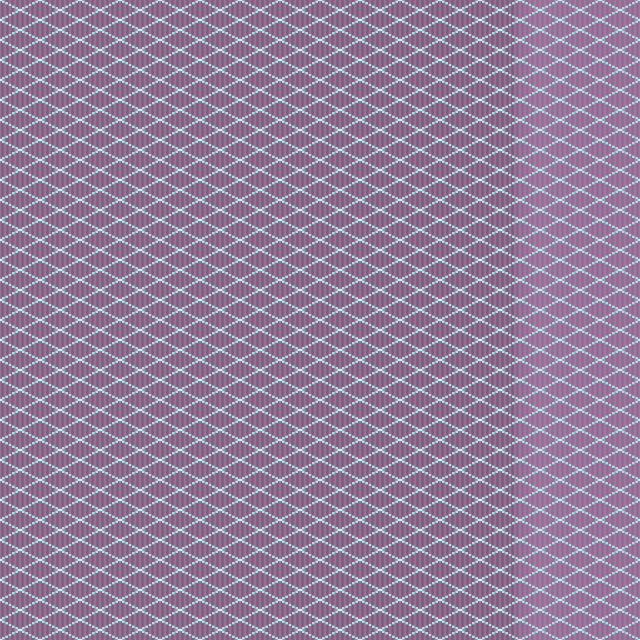
Reproduce this pattern procedurally as a WebGL 2 fragment shader.

```glsl
#version 300 es
precision highp float;

#define REPEATS vec2(16.0, 32.0)
#define TILE vec2(24.0, 12.0)
#define STITCHES 12.0
#define RIBS 8.0
#define STITCH_HALF vec2(0.78, 0.68)
#define KNOT_HALF vec2(1.45, 0.72)
#define BAND_START 0.807
#define PLUM vec3(0.49, 0.35, 0.49)
#define MAUVE vec3(0.61, 0.49, 0.61)
#define TEAL vec3(0.50, 0.71, 0.75)
#define AQUA vec3(0.62, 0.83, 0.87)
#define PALE vec3(0.85, 0.95, 0.95)

uniform vec2 u_resolution;
out vec4 fragColor;

const float TAU = 6.2831853;

// Signed offset to the nearest whole number
vec2 centred(vec2 p) {
    return fract(p + 0.5) - 0.5;
}

// Soft-edged box, measured in threads
float softBox(vec2 d, vec2 halfSize, float blur) {
    vec2 edge = abs(d) - halfSize;
    vec2 inside = 1.0 - smoothstep(vec2(-blur), vec2(blur), edge);
    return inside.x * inside.y;
}

// Stitches along one diagonal of the trellis
float stitchLine(vec2 p, float slope, float blur) {
    float stitchX = round(p.x * STITCHES) / STITCHES;
    float rise = fract(slope * p.y + stitchX + 0.5) - 0.5;
    return softBox(vec2(p.x - stitchX, rise) * TILE, STITCH_HALF, blur);
}

// Wide knots where the diagonals cross
float knots(vec2 p, float blur) {
    float cover = 0.0;
    for (int i = 0; i < 2; i++) {
        vec2 d = centred(p + 0.5 * float(i)) * TILE;
        cover = max(cover, softBox(d, KNOT_HALF, blur));
    }
    return cover;
}

// Ribbed cloth with a lighter band on the right
vec3 cloth(vec2 uv, vec2 p, float band) {
    float rib = cos(TAU * RIBS * p.x);
    float weave = 0.06 * sin(TAU * 6.0 * p.y) * rib;
    float fade = 0.08 * (1.0 - smoothstep(0.0, 0.8, uv.x));
    float sheen = 0.10 * exp(-pow((uv.x - 0.85) / 0.035, 2.0))
                - 0.10 * exp(-pow((uv.x - 0.818) / 0.006, 2.0));
    float tone = mix(0.36 + fade, 0.78 + sheen, band);
    tone += mix(0.38, 0.24, band) * rib + weave;
    return mix(PLUM, MAUVE, tone) + band * vec3(0.01, -0.015, 0.015);
}

void main() {
    vec2 uv = gl_FragCoord.xy / u_resolution;
    vec2 p = uv * REPEATS;
    float threads = REPEATS.x * TILE.x;
    float blur = max(0.3, 0.5 * threads / u_resolution.x);
    float band = smoothstep(BAND_START - 0.006, BAND_START + 0.008, uv.x);

    vec3 color = cloth(uv, p, band);

    // Dotted trellis
    float stitch = max(stitchLine(p, 1.0, blur), stitchLine(p, -1.0, blur));
    vec3 thread = mix(AQUA, TEAL, 0.2 * band);
    color = mix(color, thread, stitch);
    color = mix(color, PALE, 0.45 * smoothstep(0.6, 1.0, stitch));

    // Bright crossings
    color = mix(color, PALE, knots(p, blur) * mix(1.0, 0.85, band));

    fragColor = vec4(color, 1.0);
}
```
